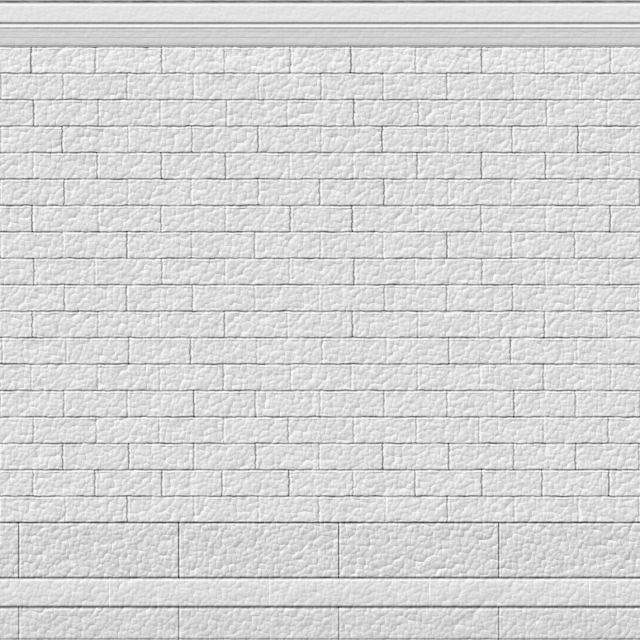
A WebGL 2 fragment shader for this texture map:

```glsl
#version 300 es
precision highp float;
// Pale rough stone wall: brick courses, moulded cornice, block plinth and ledge.

#define WALL_TOP 0.9271
#define WALL_BOTTOM 0.1836
#define COURSES 18.0
#define BRICK_WIDTH 0.1
#define BLOCK_WIDTH 0.25
#define BLOCK_SHIFT 0.029
#define LEDGE_TOP 0.0975
#define LEDGE_BOTTOM 0.0520
#define GRAIN_SCALE 135.0
#define RELIEF 0.22
#define STONE_TONE 0.862

uniform vec2 u_resolution;
out vec4 outColor;

vec2 hash2(vec2 p) {
  vec2 q = vec2(dot(p, vec2(127.1, 311.7)), dot(p, vec2(269.5, 183.3)));
  return fract(sin(q) * 43758.55);
}

// Squared distance to the nearest scattered point
float cells(vec2 p) {
  vec2 id = floor(p), f = fract(p);
  float nearest = 2.0;
  for (int y = -1; y <= 1; y++)
    for (int x = -1; x <= 1; x++) {
      vec2 o = vec2(x, y);
      vec2 d = o + hash2(id + o) - f;
      nearest = min(nearest, dot(d, d));
    }
  return nearest;
}

float waves(vec2 p) {
  return (sin(p.x + 1.7 * sin(p.y)) + sin(2.3 * p.x - 1.9 * p.y + 1.3)
        + sin(4.7 * p.x + 3.1 * p.y + sin(2.7 * p.x))) / 3.0;
}

float stoneHeight(vec2 p) {
  p += 0.002 * vec2(waves(p * 90.0), waves(p.yx * 80.0 + 4.0));
  return -cells(p * GRAIN_SCALE) - 0.9 * cells(p * GRAIN_SCALE * 0.47 + 17.0);
}

// Soft line that keeps a visible width at any size
float line(float d, float width) {
  float w = max(width, 0.6 / u_resolution.y);
  return exp(-d * d / (w * w));
}

float band(float y, float low, float high) {
  float e = 0.7 / u_resolution.y;
  return smoothstep(low - e, low + e, y) * (1.0 - smoothstep(high - e, high + e, y));
}

// Dark seam with a lit lip on its lower side
float seam(float d, float width, float depth) {
  return 0.09 * line(d + 2.4 * width, width) - depth * line(d, width);
}

float brickJoints(vec2 p) {
  float courseHeight = (WALL_TOP - WALL_BOTTOM) / COURSES;
  float wobble = 0.0007 * waves(p * vec2(70.0, 15.0));
  float v = (WALL_TOP - p.y + wobble) / courseHeight;
  float course = floor(v);

  // Bed joints, worn unevenly along their length
  float nearest = floor(v + 0.5);
  float bed = (nearest - v) * courseHeight;
  float wear = waves(vec2(p.x * 37.0 + nearest * 5.3, nearest * 2.1));
  float shade = seam(bed, 0.0013, 0.31 + 0.13 * wear);
  shade -= (0.07 + 0.07 * wear) * line(bed + 0.0048, 0.0009);

  // Head joints, staggered on alternate courses
  float u = p.x / BRICK_WIDTH + 0.5 * mod(course + 1.0, 2.0);
  float id = floor(u + 0.5);
  vec2 chance = hash2(vec2(mod(id, 5.0), course + 3.0));
  float bend = 0.0009 * waves(p.yx * vec2(180.0, 30.0) + id);
  float head = (u - id) * BRICK_WIDTH + 0.007 * (chance.x - 0.5) + bend;
  float depth = 0.08 + 0.26 * chance.y * chance.y;
  return shade + seam(-head, 0.0013, depth);
}

float blockJoint(float x, float depth) {
  float d = (fract((x - BLOCK_SHIFT) / BLOCK_WIDTH + 0.5) - 0.5) * BLOCK_WIDTH;
  return seam(-d, 0.0011, depth);
}

void main() {
  vec2 p = gl_FragCoord.xy / u_resolution;
  float wall = band(p.y, WALL_BOTTOM, WALL_TOP);
  float blocks = band(p.y, LEDGE_TOP, WALL_BOTTOM);
  float ledge = band(p.y, LEDGE_BOTTOM, LEDGE_TOP);
  float base = band(p.y, -0.1, LEDGE_BOTTOM);
  float cornice = band(p.y, WALL_TOP, 1.1);

  // Raking light from the upper left over the rough surface
  vec2 toLight = vec2(-0.0008, 0.0010);
  float slope = stoneHeight(p - toLight) - stoneHeight(p + toLight);
  float rough = wall + 1.2 * blocks + 0.75 * ledge + base + 0.22 * cornice;
  float tone = STONE_TONE + clamp(slope * RELIEF, -0.2, 0.12) * rough;
  tone += 0.013 * waves(p * vec2(31.0, 43.0)) * (1.0 - cornice);
  tone += 0.02 * band(p.y, 0.885, WALL_TOP) * (1.0 + waves(p * vec2(110.0, 35.0)));

  // Wall and plinth
  tone += wall * brickJoints(p);
  tone += blocks * (blockJoint(p.x, 0.36) - 0.03);
  tone += base * (blockJoint(p.x, 0.24) - 0.035);
  tone += ledge * (0.9 * (p.y - 0.078) + blockJoint(p.x - 0.14, 0.04));
  tone += seam(p.y - WALL_BOTTOM, 0.0014, 0.34);
  tone += seam(p.y - LEDGE_TOP, 0.0017, 0.40);
  tone += seam(p.y - LEDGE_BOTTOM, 0.0019, 0.43);
  tone -= 0.20 * line(p.y - 0.002, 0.0015);

  // Cornice: smooth upper roll above a ribbed grey fascia
  float t = 1.0 - p.y;
  float streak = waves(p * vec2(55.0, 310.0));
  tone += 0.025 * band(t, 0.006, 0.034) + 0.012 * cornice * streak;
  tone -= 0.035 * band(t, 0.044, 0.071);
  float rib = (fract(t / 0.009) - 0.5) * 0.009;
  tone -= 0.06 * band(t, 0.045, 0.070) * line(rib, 0.0009);
  tone += seam(-(t - 0.0025), 0.0020, 0.42 + 0.12 * streak);
  tone += seam(-(t - 0.0360), 0.0018, 0.34);
  tone += 0.05 * band(t, 0.038, 0.042);
  tone -= 0.18 * line(t - 0.0438, 0.0013);
  tone -= 0.22 * line(t - 0.0715, 0.0017);

  outColor = vec4(vec3(clamp(tone, 0.25, 0.96)), 1.0);
}
```
